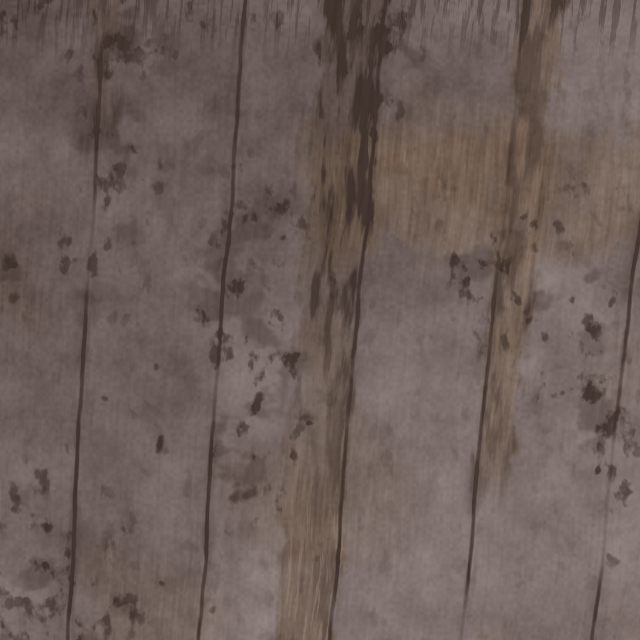
Reproduce this texture procedurally as a WebGL 2 fragment shader.

```glsl
#version 300 es
precision highp float;

uniform vec2 u_resolution;
out vec4 fragColor;

float hash(vec2 p) {
    vec3 q = fract(p.xyx * 0.1031);
    q += dot(q, q.yzx + 33.33);
    return fract((q.x + q.y) * q.z);
}

float noise(vec2 p) {
    vec2 cell = floor(p), f = fract(p);
    f = f * f * (3.0 - 2.0 * f);
    float low = mix(hash(cell), hash(cell + vec2(1, 0)), f.x);
    float high = mix(hash(cell + vec2(0, 1)), hash(cell + vec2(1, 1)), f.x);
    return mix(low, high, f.y);
}

float fbm(vec2 p) {
    float sum = 0.0, amp = 0.53;
    for (int i = 0; i < 4; i++) {
        sum += amp * noise(p);
        p = mat2(0.8, 0.6, -0.6, 0.8) * p * 2.03 + 17.3;
        amp *= 0.5;
    }
    return sum;
}

// Soft-edged strip between two positions
float strip(float x, float from, float to, float soft) {
    return smoothstep(from - soft, from + soft, x) * (1.0 - smoothstep(to - soft, to + soft, x));
}

// Ragged dark knots of varied size, stretched along the boards
float knots(vec2 p) {
    float mask = 0.0;
    vec2 wobble = vec2(fbm(p * 38.0), fbm(p * 38.0 + 71.0)) - 0.5;
    for (int i = 0; i < 18; i++) {
        float id = float(i);
        vec2 center = vec2(hash(vec2(id, 3.7)), hash(vec2(id, 19.1)));
        float size = hash(vec2(id, 41.3));
        float radius = 0.006 + 0.018 * size * size * size;
        vec2 d = p - center + wobble * radius * 2.6;
        d.x -= 0.25 * d.y;
        d.y *= mix(0.6, 1.3, hash(vec2(id, 57.9)));
        float spot = 1.0 - smoothstep(radius * 0.4, radius * 1.25, length(d));
        mask = max(mask, spot * mix(0.4, 0.85, hash(vec2(id, 83.0))));
    }
    return mask;
}

void main() {
    vec2 p = gl_FragCoord.xy / u_resolution;

    // Slanted boards: seams lie at whole values of u
    float bend = (noise(vec2(p.y * 9.0, 4.0)) - 0.5) * 0.03;
    float u = (p.x - mix(0.105, 0.165, p.y)) / mix(0.205, 0.219, p.y) + bend;
    float seam = floor(u + 0.5);
    float offset = u - seam;
    float streak = fbm(vec2(u * 15.0, p.y * 13.0));
    float fiber = fbm(vec2(u * 42.0, p.y * 17.0 + 9.0));
    float ragged = (fbm(vec2(u * 9.0, p.y * 26.0)) - 0.5) * 0.2;
    float blotch = fbm(p * 7.0 + 5.0);

    // Mottled grey surface, paler toward the lower right
    float tone = 0.452 + 0.055 * (p.x - p.y) + 0.15 * (blotch - 0.5);
    tone += 0.08 * (fbm(p * 30.0) - 0.5) + 0.04 * (fiber - 0.5);
    tone += 0.022 * (hash(vec2(floor(u), 8.0)) - 0.5);
    tone += 0.035 * (noise(p * 190.0) - 0.5);
    vec3 color = tone - vec3(0.0, 0.05, 0.06);

    // Worn strips beside the third and fourth seams
    float wide = strip(u + ragged, 1.56, 2.02, 0.035);
    float narrow = strip(u + ragged, 2.98, 3.27, 0.04) * smoothstep(0.18, 0.32, p.y);
    float halo = strip(u + ragged, -0.1, 0.14, 0.08) * smoothstep(0.6, 0.95, p.y);

    // Brown stains, strongest in an upper belt
    float belt = strip(p.y + ragged * 0.4, 0.6, 0.79, 0.04) * smoothstep(0.3, 0.5, p.x);
    float warm = belt * smoothstep(0.36, 0.6, blotch + 0.12 * p.x) * 0.65;
    warm += wide * (0.25 + 0.45 * smoothstep(0.35, 0.05, p.y)) + narrow * 0.7 + halo * 0.35;
    warm += 0.3 * smoothstep(0.55, 0.72, fbm(p * 4.0 + 31.0));
    vec3 brown = vec3(0.43, 0.35, 0.29) + (tone - 0.45) * 0.8 + 0.12 * (fiber - 0.5);
    color = mix(color, brown, clamp(warm, 0.0, 0.85));

    // Grime in the strips and along the top edge
    float upper = mix(0.35, 1.0, smoothstep(0.25, 0.72, p.y));
    float grime = smoothstep(0.46, 0.7, streak);
    float dark = wide * upper * (0.22 + 0.7 * grime);
    dark += (narrow * 0.4 + halo * 0.5) * smoothstep(0.4, 0.7, streak);
    dark += smoothstep(0.86, 1.0, p.y) * smoothstep(0.45, 0.7, fiber) * 0.5;

    // Thin broken seams with a faint shadow
    float broken = smoothstep(0.2, 0.65, noise(vec2(seam * 5.3 + 2.0, p.y * 5.0)));
    float line = 1.0 - smoothstep(0.005, 0.022, abs(offset + ragged * 0.08));
    float shadow = exp(-abs(offset) * 22.0) * smoothstep(0.4, 0.65, streak);
    dark += line * (0.18 + 0.55 * broken) + shadow * broken * 0.45;

    // Knots, small flecks and smudges
    float fleckArea = smoothstep(0.5, 0.68, fbm(p * 5.0 + 43.0));
    float fleck = smoothstep(0.6, 0.78, fbm(p * vec2(48.0, 34.0)));
    float smudge = smoothstep(0.54, 0.7, fbm(p * vec2(15.0, 19.0) + 60.0));
    dark = max(dark, knots(p));
    dark += fleck * (0.15 + 0.5 * fleckArea) + smudge * fleckArea * 0.35;

    vec3 soot = vec3(0.235, 0.185, 0.165) + 0.05 * (fiber - 0.5);
    color = mix(color, soot, clamp(dark, 0.0, 0.88));

    // Pale scratches in the lower part of the wide strip
    float scratch = smoothstep(0.58, 0.72, fiber) * wide * smoothstep(0.3, 0.1, p.y);
    color = mix(color, vec3(0.56, 0.48, 0.42), scratch * 0.5);

    fragColor = vec4(color, 1.0);
}
```
